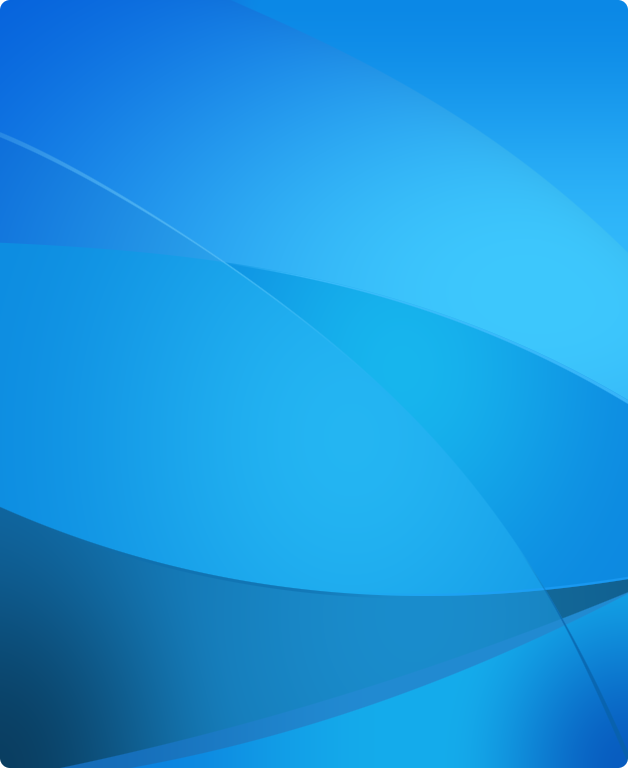
This background is drawn by a Shadertoy shader. Its source:

```glsl
// Draws a glossy blue backdrop of overlapping curved sheets with fine lit rims.

// Antialiased coverage of the side where d is positive.
float cover(float d) {
    return clamp(0.5 + d / max(fwidth(d), 1e-6), 0.0, 1.0);
}

// Thin band lying between an edge (d = 0) and a drop of size w below it.
float rim(float d, float w) {
    return cover(-d) * cover(d + w);
}

// Radial blend from an inner to an outer colour.
vec3 glow(vec2 offset, float inner, float outer, vec3 core, vec3 far) {
    return mix(core, far, smoothstep(inner, outer, length(offset)));
}

void mainImage(out vec4 fragColor, in vec2 fragCoord) {
    vec2 p = fragCoord / iResolution.xy;
    float x = p.x;

    // Signed heights above each sweeping curve
    float t = x - 0.367;
    float topArc = p.y - 1.0 + t * (0.355 + 0.073 * t + 0.296 * t * t);
    float thread = p.y - 0.828 + x * (0.336 + x * (0.5985 + x * (-0.8726 + 0.745 * x)));
    float midArc = p.y - 0.684 + x * (0.037 + 0.055 * x + 0.113 * x * x);
    float wedgeTop = p.y - 0.340 + x * (0.362 - 0.31 * x + 0.042 * x * x);
    float u = x - 0.096;
    float bandTop = p.y - u * (0.17 + 0.092 * u);
    float v = x - 0.2077;
    float bandBottom = p.y - v * (0.147 + 0.176 * v);
    float rightSide = cover(thread);

    // Upper sheet, bright at the right and deep blue in the corner
    vec3 upper = glow((p - vec2(0.86, 0.62)) * vec2(0.75, 1.5), 0.05, 0.95,
                      vec3(0.24, 0.78, 0.99), vec3(0.02, 0.38, 0.86));
    upper *= mix(0.97, 1.0, rightSide);
    upper *= 1.0 - 0.03 * exp(-abs(topArc) * 30.0);

    // Sheet behind the top arc
    vec3 corner = mix(vec3(0.19, 0.72, 0.98), vec3(0.04, 0.53, 0.90),
                      smoothstep(0.66, 1.02, p.y));
    vec3 color = mix(upper, corner, cover(topArc) * smoothstep(0.33, 0.42, x));

    // Middle sheet, split by the thread
    vec3 middleLeft = glow(p - vec2(0.56, 0.43), 0.0, 0.65,
                           vec3(0.14, 0.71, 0.95), vec3(0.05, 0.55, 0.88));
    vec3 middleRight = glow(p - vec2(0.64, 0.52), 0.0, 0.45,
                            vec3(0.09, 0.71, 0.93), vec3(0.05, 0.54, 0.88));
    color = mix(color, mix(middleLeft, middleRight, rightSide), cover(-midArc));
    color = mix(color, vec3(0.27, 0.75, 1.0),
                0.75 * smoothstep(0.33, 0.5, x) * rim(midArc, 0.001 + 0.004 * x * x));

    // Dark wedge
    vec3 wedge = glow(p - vec2(0.66, 0.2), 0.0, 0.75,
                      vec3(0.10, 0.55, 0.80), vec3(0.06, 0.40, 0.63));
    wedge *= mix(0.6, 1.0, smoothstep(0.0, 0.4, length(p)));
    wedge *= mix(1.0, 0.78, rightSide);
    color = mix(color, wedge, cover(-wedgeTop));

    // Wedge rim: shaded at the left, lit at the right
    color = mix(color, vec3(0.05, 0.43, 0.68), 0.6 * rim(wedgeTop, 0.004)
                * smoothstep(0.05, 0.25, x) * (1.0 - smoothstep(0.45, 0.65, x)));
    color = mix(color, vec3(0.12, 0.62, 0.97),
                0.7 * smoothstep(0.5, 0.8, x) * rim(wedgeTop - 0.003, 0.003));

    // Translucent band under the wedge
    vec3 band = mix(vec3(0.08, 0.42, 0.72), vec3(0.13, 0.54, 0.82), smoothstep(0.1, 0.6, x));
    color = mix(color, band, cover(-bandTop));

    // Lower sheet, darkening into the right corner
    vec3 lower = mix(vec3(0.08, 0.67, 0.92), vec3(0.04, 0.50, 0.87),
                     smoothstep(0.0, 0.45, 0.62 - x));
    lower = mix(vec3(0.03, 0.36, 0.75), lower, smoothstep(0.0, 0.3, length(p - vec2(1.0, 0.0))));
    color = mix(color, lower, cover(-bandBottom) * smoothstep(0.19, 0.22, x));

    // Thread: pale at the upper left, dark at the lower right
    float pale = smoothstep(-0.3, 0.3, x) * (1.0 - smoothstep(0.34, 0.62, x));
    color = mix(color, vec3(0.45, 0.82, 1.0),
                0.5 * pale * rim(thread, mix(0.0065, 0.002, smoothstep(0.0, 0.37, x))));
    color = mix(color, vec3(0.03, 0.38, 0.66), 0.75 * smoothstep(0.82, 0.9, x)
                * rim(thread, 0.003 + 0.012 * smoothstep(0.87, 1.0, x)));

    // Rounded white corners
    vec2 halfSize = 0.5 * iResolution.xy / iResolution.x;
    vec2 edge = abs(fragCoord / iResolution.x - halfSize) - halfSize + 0.016;
    float outside = length(max(edge, 0.0)) - 0.016;
    color = mix(color, vec3(1.0), clamp(0.5 + outside * iResolution.x, 0.0, 1.0));

    fragColor = vec4(color, 1.0);
}
```
